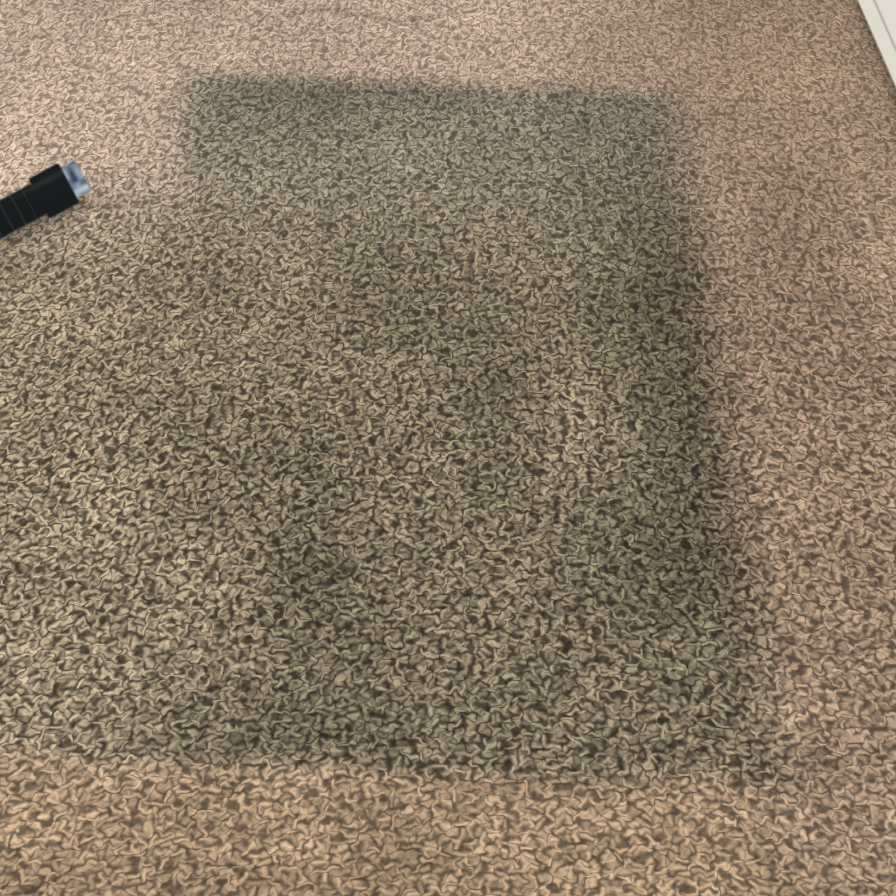
Give the GLSL for this texture, as a three.js fragment shader.

```glsl
// Draws a tufted tan carpet with a damp dark patch, a vacuum nozzle and a corner of white trim.
varying vec2 vUv;

const vec3 PINK_TAN = vec3(0.715, 0.63, 0.555);
const vec3 WARM_TAN = vec3(0.615, 0.525, 0.44);
const vec3 GOLD_TAN = vec3(0.635, 0.54, 0.435);
const vec3 DAMP_BROWN = vec3(0.515, 0.468, 0.388);
const vec3 DAMP_GREY = vec3(0.54, 0.505, 0.445);

vec2 hash2(vec2 cell) {
  vec3 h = fract(cell.xyx * vec3(0.1031, 0.1030, 0.0973));
  h += dot(h, h.yzx + 33.33);
  return fract((h.xx + h.yz) * h.zy);
}

float noise(vec2 p) {
  vec2 i = floor(p), f = fract(p);
  f = f * f * (3.0 - 2.0 * f);
  vec2 e = vec2(1.0, 0.0);
  return mix(mix(hash2(i).x, hash2(i + e).x, f.x),
             mix(hash2(i + e.yx).x, hash2(i + e.xx).x, f.x), f.y);
}

float fbm(vec2 p) {
  float sum = 0.0, amp = 0.5;
  for (int i = 0; i < 4; i++) {
    sum += amp * noise(p);
    p = p * 2.03 + 17.3;
    amp *= 0.5;
  }
  return sum;
}

float segment(vec2 p, vec2 a, vec2 b) {
  vec2 d = b - a;
  return length(p - a - d * clamp(dot(p - a, d) / dot(d, d), 0.0, 1.0));
}

float box(vec2 p, vec2 halfSize) {
  vec2 d = abs(p) - halfSize;
  return length(max(d, 0.0)) + min(max(d.x, d.y), 0.0);
}

float fill(float dist, float soft) { return 1.0 - smoothstep(-soft, soft, dist); }

float blob(vec2 p, vec2 center, vec2 radius) {
  vec2 d = (p - center) / radius;
  return exp(-dot(d, d));
}

// Short, soft yarn ends at random angles
float tufts(vec2 p) {
  vec2 cell = floor(p);
  float shade = 0.0;
  for (int y = -1; y <= 1; y++) {
    for (int x = -1; x <= 1; x++) {
      vec2 id = cell + vec2(float(x), float(y));
      vec2 r = hash2(id), s = hash2(id + 71.7);
      float angle = (r.x - 0.35) * 2.8;
      vec2 along = vec2(cos(angle), sin(angle)) * (0.2 + 0.25 * s.x);
      vec2 q = p - id - 0.1 - 0.8 * s;
      float strand = 1.0 - smoothstep(0.0, 0.62, segment(q, -along, along));
      shade = max(shade, strand * (0.55 + 0.45 * r.y));
    }
  }
  return shade;
}

// Bent strands mixed with loose fuzz, centred near zero
float pile(vec2 p) {
  vec2 bend = vec2(noise(p * 1.3), noise(p * 1.3 + 31.0)) - 0.5;
  return 0.95 * (tufts(p + 0.9 * bend) - 0.53) + 0.30 * (noise(p * 2.2 + 9.0) - 0.5);
}

// Rows shrink with distance toward the top
vec2 floorPlane(vec2 p) {
  float w = 1.0 - 0.48 * p.y;
  return vec2((p.x - 0.5) / w + 2.0, -2.5 * log(w) + 1.0);
}

float dampPatch(vec2 p) {
  p += 0.022 * (vec2(fbm(p * 13.0), fbm(p * 13.0 + 40.0)) - 0.47);
  float right = fill(p.x - 0.900 + 0.165 * p.y, 0.040);
  float bottom = fill(0.162 - 0.045 * p.x - p.y, 0.018);
  float top = fill(p.y - 0.923 + 0.035 * p.x, 0.014);
  float left = fill(0.205 - p.x, 0.030);
  float lowerLeft = fill(p.y - 0.750 - 0.20 * p.x, 0.065);
  return right * bottom * top * max(left, lowerLeft);
}

vec3 dryColor(vec2 p) {
  vec3 c = mix(PINK_TAN, WARM_TAN, smoothstep(0.45, 0.88, p.x));
  c = mix(GOLD_TAN, c, smoothstep(0.08, 0.30, p.y + 0.2 * smoothstep(0.75, 0.95, p.x)));
  return c * (1.0 + 0.08 * blob(p, vec2(0.06, 0.88), vec2(0.2, 0.15)));
}

vec3 dampColor(vec2 p) {
  vec3 c = mix(DAMP_BROWN, DAMP_GREY, smoothstep(0.65, 0.9, p.y));
  float light = 1.0 + 0.16 * (1.0 - smoothstep(0.0, 0.4, p.x));
  light -= 0.20 * blob(p, vec2(0.76, 0.67), vec2(0.08, 0.2));
  light -= 0.18 * blob(p, vec2(0.80, 0.36), vec2(0.09, 0.14));
  light -= 0.11 * blob(p, vec2(0.56, 0.53), vec2(0.06, 0.09));
  light -= 0.12 * blob(p, vec2(0.35, 0.36), vec2(0.06, 0.10));
  light -= 0.13 * blob(p, vec2(0.30, 0.18), vec2(0.16, 0.05));
  light -= 0.10 * blob(p, vec2(0.40, 0.90), vec2(0.30, 0.03));
  light += 0.08 * blob(p, vec2(0.64, 0.55), vec2(0.05, 0.06));
  return c * light;
}

vec3 carpet(vec2 p) {
  float damp = dampPatch(p);
  vec3 c = mix(dryColor(p), dampColor(p), damp);
  float contrast = mix(0.92, 0.58, smoothstep(0.45, 1.0, p.y)) * mix(0.78, 1.0, damp);
  c *= 1.0 + contrast * pile(floorPlane(p) * 98.0);
  c *= 0.88 + 0.26 * fbm(p * vec2(9.0, 14.0));
  float crease = abs(p.y - 0.983 - 0.006 * cos(p.x * 35.0));
  c *= 1.0 - 0.22 * fill(crease - 0.002, 0.004) * blob(p, vec2(0.40, 0.98), vec2(0.10, 0.05));
  float track = segment(p, vec2(0.935, 0.88), vec2(0.99, 0.66));
  return c * (1.0 + 0.08 * fill(track - 0.004, 0.010));
}

vec3 nozzle(vec3 c, vec2 p) {
  c *= 1.0 - 0.3 * fill(segment(p, vec2(0.0, 0.735), vec2(0.085, 0.775)) - 0.012, 0.016);
  vec2 q = mat2(0.88, -0.47, 0.47, 0.88) * (p - vec2(0.060, 0.787));
  vec3 tip = mix(vec3(0.22, 0.27, 0.34), vec3(0.72, 0.78, 0.84), noise(q * 150.0));
  c = mix(c, tip, fill(box(q - vec2(0.022, 0.0), vec2(0.012, 0.016)) - 0.003, 0.002));
  float ribs = smoothstep(0.6, 1.0, cos(q.x * 420.0)) * step(q.x, -0.03);
  vec3 rubber = vec3(0.10, 0.11, 0.115) + 0.05 * ribs + 0.07 * blob(q, vec2(0.0, 0.014), vec2(0.04, 0.004));
  float tube = box(q + vec2(0.055, 0.0), vec2(0.055, 0.017)) - 0.002;
  float collar = box(q, vec2(0.016, 0.022)) - 0.003;
  return mix(c, rubber, fill(min(tube, collar), 0.002));
}

vec3 trim(vec3 c, vec2 p) {
  float side = dot(p - vec2(0.957, 1.0), vec2(0.916, 0.402));
  c *= 1.0 - 0.40 * exp(-abs(side) * 150.0);
  vec3 paint = vec3(0.88, 0.86, 0.81) * (1.0 - 0.25 * fill(abs(side - 0.017) - 0.001, 0.002));
  return mix(c, paint, fill(-side, 0.002));
}

void main() {
  vec3 color = trim(nozzle(carpet(vUv), vUv), vUv);
  gl_FragColor = vec4(clamp(color, 0.0, 1.0), 1.0);
}
```
